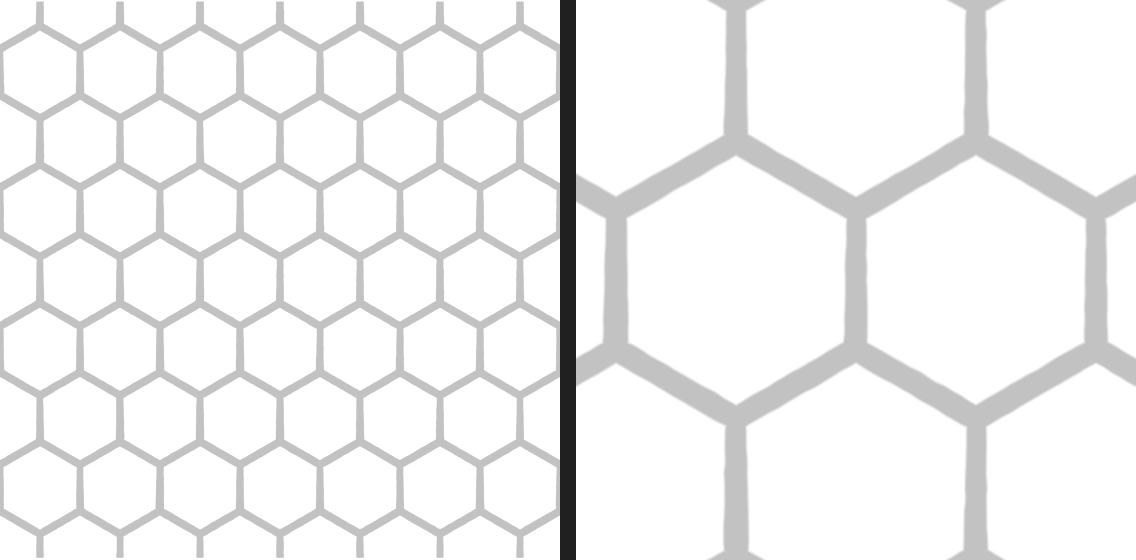
Left, the full canvas; right, a detail of the centre.
Write a three.js fragment shader that draws this pattern.

```glsl
varying vec2 vUv;

const float COLUMNS = 7.0;
const float PITCH = 1.0 / COLUMNS;
const vec2 LATTICE = vec2(PITCH, PITCH * sqrt(3.0));
const vec3 PAPER = vec3(1.0);
const vec3 WIRE = vec3(0.76);
const float DIAGONAL_HALF = 0.0071;  // half widths of the strokes
const float UPRIGHT_HALF = 0.0067;
const float TAPER = 0.018;           // uprights widen downwards
const float LEAN = 0.012;            // random tilt of each upright
const float DRIFT = 0.0006;          // random width change of each upright
const float ROUGH = 0.0007;          // unevenness of the outlines
const float ROUGH_SCALE = 130.0;
const vec2 END_GAP = vec2(0.0038, 0.0026);  // bare margin: bottom, top
const float END_ROUND = 0.0025;
const float SOFT = 0.0012;

float hash(vec2 p) {
  p = fract(p * vec2(0.1031, 0.1137));
  p += dot(p, p.yx + 33.33);
  return fract((p.x + p.y) * p.x * 17.0);
}

float noise(vec2 p) {
  vec2 i = floor(p);
  vec2 f = fract(p);
  f = f * f * (3.0 - 2.0 * f);
  return mix(mix(hash(i), hash(i + vec2(1.0, 0.0)), f.x),
             mix(hash(i + vec2(0.0, 1.0)), hash(i + 1.0), f.x), f.y);
}

// Offset from the nearest hexagon centre
vec2 hexOffset(vec2 p) {
  vec2 a = mod(p + 0.5 * LATTICE, LATTICE) - 0.5 * LATTICE;
  vec2 b = mod(p, LATTICE) - 0.5 * LATTICE;
  return dot(a, a) < dot(b, b) ? a : b;
}

// Signed distance to the two slanted sides
float diagonalStroke(vec2 q) {
  return 0.5 * PITCH - dot(abs(q), vec2(0.5, 0.5 * sqrt(3.0))) - DIAGONAL_HALF;
}

// Signed distance to the nearer upright side, with its own lean and width
float uprightStroke(vec2 p, vec2 q) {
  float side = q.x < 0.0 ? -1.0 : 1.0;
  vec2 middle = p - q + vec2(0.5 * side * PITCH, 0.0);
  vec2 id = floor(middle / (0.5 * LATTICE) + 0.5) + 40.0;
  float shift = LEAN * (hash(id) - 0.5) * q.y;
  float halfWidth = UPRIGHT_HALF - TAPER * q.y + DRIFT * (hash(id + 7.0) - 0.5);
  return abs(q.x - 0.5 * side * PITCH - shift) - halfWidth;
}

// Cuts the strokes off at the margins with rounded corners
float trimEnds(float d, float y) {
  float end = max(END_GAP.x - y, y - 1.0 + END_GAP.y);
  vec2 c = vec2(d, end) + END_ROUND;
  return length(max(c, 0.0)) + min(max(c.x, c.y), 0.0) - END_ROUND;
}

void main() {
  vec2 p = vUv - vec2(0.0, 0.5);
  vec2 q = hexOffset(p);
  float d = min(diagonalStroke(q), uprightStroke(p, q));
  d += ROUGH * (noise(vUv * ROUGH_SCALE + 20.0) - 0.5);
  d = trimEnds(d, vUv.y);
  gl_FragColor = vec4(mix(WIRE, PAPER, smoothstep(-SOFT, SOFT, d)), 1.0);
}
```
